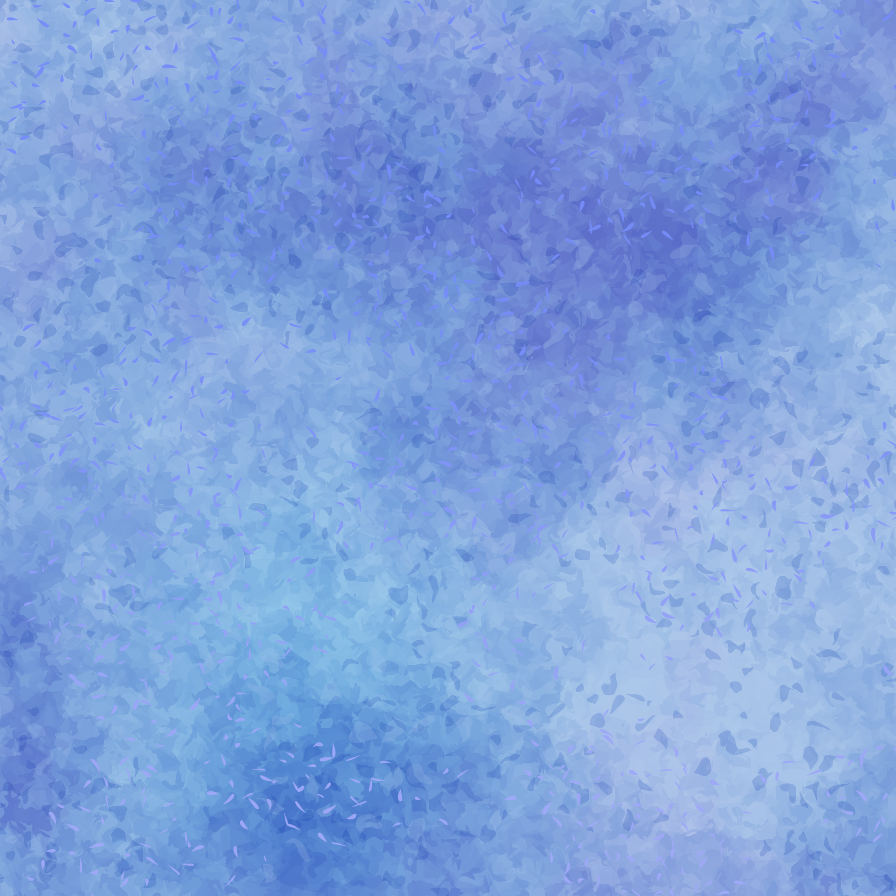
Give the GLSL for this texture, as a WebGL 2 fragment shader.

```glsl
#version 300 es
precision highp float;
// Blue watercolour wash cut into crisp, overlapping flat patches.
// Warped Voronoi mosaics of three sizes sample one terraced colour field;
// dark blots and thin periwinkle slivers are scattered on top.

uniform vec2 u_resolution;
out vec4 fragColor;

float hash(vec2 p) {
    return fract(sin(dot(p, vec2(127.1, 311.7))) * 43758.5453);
}

vec2 hash2(vec2 p) {
    return vec2(hash(p), hash(p + 57.3));
}

float noise(vec2 p) {
    vec2 i = floor(p), f = fract(p);
    f = f * f * (3.0 - 2.0 * f);
    return mix(mix(hash(i), hash(i + vec2(1, 0)), f.x),
               mix(hash(i + vec2(0, 1)), hash(i + vec2(1, 1)), f.x), f.y);
}

float fbm(vec2 p) {
    float sum = 0.0, amp = 0.36;
    for (int i = 0; i < 4; i++) {
        sum += amp * noise(p);
        p = mat2(1.6, 1.2, -1.2, 1.6) * p + 3.7;
        amp *= 0.72;
    }
    return sum / 0.94;
}

// Soft elliptical pool of pigment
float pool(vec2 p, vec2 centre, vec2 radius) {
    vec2 d = (p - centre) / radius;
    return exp(-dot(d, d));
}

// Colour of the wash; shift lightens or darkens it
vec3 wash(vec2 p, float shift) {
    float tone = 0.635 + 0.95 * (fbm(p * 6.0 + 4.0) - 0.5);
    tone -= 0.46 * pool(p, vec2(0.38, 0.75), vec2(0.32, 0.13));
    tone -= 0.27 * pool(p, vec2(0.82, 0.80), vec2(0.22, 0.22));
    tone -= 0.36 * pool(p, vec2(0.56, 0.51), vec2(0.18, 0.10));
    tone -= 0.36 * pool(p, vec2(0.38, 0.10), vec2(0.18, 0.17));
    tone -= 0.16 * pool(p, vec2(0.04, 0.18), vec2(0.10, 0.18));
    tone += 0.20 * pool(p, vec2(0.70, 0.27), vec2(0.22, 0.20));
    tone += 0.20 * pool(p, vec2(0.02, 0.75), vec2(0.13, 0.32));
    tone += 0.18 * pool(p, vec2(0.95, 0.50), vec2(0.15, 0.18));
    // Terraces give the washes ragged borders
    tone = mix(tone, (floor(tone * 6.0) + 0.5) / 6.0, 0.55) + shift;
    tone = clamp(tone, 0.03, 1.0);
    vec3 deep = vec3(0.32, 0.42, 0.78), middle = vec3(0.48, 0.63, 0.86);
    vec3 pale = vec3(0.67, 0.78, 0.915);
    vec3 colour = tone < 0.5 ? mix(deep, middle, tone * 2.0) : mix(middle, pale, tone * 2.0 - 1.0);
    // Cyan drifts through the lower left, violet elsewhere
    float cyan = pool(p, vec2(0.34, 0.22), vec2(0.20, 0.32));
    float violet = smoothstep(0.45, 0.7, fbm(p * 4.0 + 31.0)) * (1.0 - cyan);
    return colour + cyan * vec3(-0.06, 0.03, 0.01) + violet * vec3(0.025, -0.02, 0.0);
}

// Ragged flat patches, each filled with the wash at its own site
vec3 mosaic(vec2 p, float scale, float contrast) {
    vec2 q = p * scale;
    q += 1.3 * (vec2(noise(q * 0.9), noise(q * 0.9 + 19.0)) - 0.5);
    q += 0.7 * (vec2(noise(q * 2.7 + 7.0), noise(q * 2.7 + 43.0)) - 0.5);
    float near = 9.0, next = 9.0;
    vec2 nearSite = q, nextSite = q;
    for (int y = -1; y <= 1; y++)
    for (int x = -1; x <= 1; x++) {
        vec2 cell = floor(q) + vec2(x, y);
        vec2 site = cell + hash2(cell + scale);
        float d = length(q - site);
        if (d < near) {
            next = near; nextSite = nearSite;
            near = d; nearSite = site;
        } else if (d < next) {
            next = d; nextSite = site;
        }
    }
    vec3 inner = wash(nearSite / scale, contrast * (hash(nearSite) - 0.5));
    vec3 outer = wash(nextSite / scale, contrast * (hash(nextSite) - 0.5));
    float edge = smoothstep(0.0, 1.1 * scale / u_resolution.y, next - near);
    return mix(outer, inner, 0.5 + 0.5 * edge);
}

// Coverage of scattered curved flecks; size is half length, half width
float flecks(vec2 p, float scale, float density, vec2 size) {
    float cover = 0.0, pixel = 0.6 / u_resolution.y;
    for (int y = -1; y <= 1; y++)
    for (int x = -1; x <= 1; x++) {
        vec2 cell = floor(p * scale) + vec2(x, y);
        vec2 site = (cell + hash2(cell + scale)) / scale;
        float angle = 6.283 * hash(cell + 5.1);
        vec2 q = mat2(cos(angle), sin(angle), -sin(angle), cos(angle)) * (p - site);
        vec2 s = size * (0.4 + 0.8 * hash2(cell + 11.0));
        float t = q.x / s.x, along = clamp(t, -1.0, 1.0);
        q.y += s.y * (hash(cell + 23.0) - 0.5) * 2.0 * along * along;
        float d = abs(q.y) - s.y * sqrt(1.0 - along * along) * (1.0 + 0.6 * along);
        d += s.x * max(abs(t) - 1.0, 0.0);
        float chance = density * smoothstep(0.2, 0.75, noise(site * 9.0 + scale));
        cover = max(cover, step(hash(cell + 37.0), chance) * smoothstep(pixel, -pixel, d));
    }
    return cover;
}

void main() {
    vec2 p = gl_FragCoord.xy / u_resolution.y;

    // Translucent mosaics from coarse to fine
    vec3 colour = mosaic(p, 19.0, 0.20);
    colour = mix(colour, mosaic(p, 40.0, 0.34), 0.56);
    colour = mix(colour, mosaic(p, 80.0, 0.50), 0.46);

    // Ragged blots, dark and pale, then bright slivers
    vec2 wobble = 0.010 * (vec2(noise(p * 85.0), noise(p * 85.0 + 13.0)) - 0.5);
    float blot = flecks(p + wobble, 36.0, 0.65, vec2(0.011, 0.0058));
    float bloom = flecks(p + wobble.yx, 29.0, 0.50, vec2(0.016, 0.008));
    colour = mix(colour, vec3(0.66, 0.77, 0.92), 0.22 * bloom);
    colour = mix(colour, colour * vec3(0.78, 0.84, 0.95), 0.75 * blot);
    float sliver = flecks(p, 50.0, 0.75, vec2(0.0075, 0.0018));
    vec3 periwinkle = mix(vec3(0.62, 0.66, 0.97), vec3(0.46, 0.55, 0.97), smoothstep(0.1, 0.7, p.y));
    colour = mix(colour, periwinkle, 0.95 * sliver);

    fragColor = vec4(colour, 1.0);
}
```
